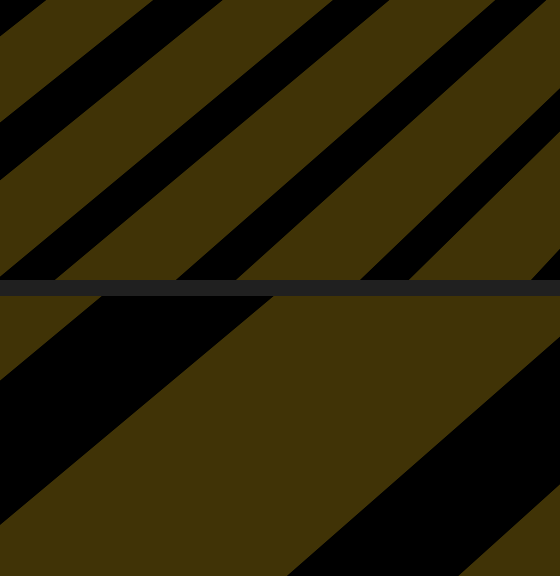
Top, the full canvas; bottom, a detail of the centre.
Write a Shadertoy shader that draws this pattern.

```glsl
// Signed distance to a band bounded by two slanted edges, negative inside.
// foot and head hold the left and right edge positions at y = 0 and y = 1.
float bandDistance(vec2 p, vec2 foot, vec2 head) {
    vec2 lean = head - foot;
    vec2 offset = (p.x - mix(foot, head, p.y)) / sqrt(1.0 + lean * lean);
    return max(-offset.x, offset.y);
}

void mainImage(out vec4 fragColor, in vec2 fragCoord) {
    vec2 p = fragCoord / iResolution.y;
    float pixel = 1.0 / iResolution.y;

    // Bands tighten and steepen to the right, with a slight alternating wobble
    float nearest = 1e3;
    for (int band = -1; band <= 4; band++) {
        float i = float(band);
        float wobble = (band & 1) == 0 ? 1.0 : -1.0;
        vec2 foot = vec2(-0.6953, -0.4444) + i * vec2(0.681, 0.6497)
                  - i * i * vec2(0.0078, 0.0044) + wobble * vec2(-0.0078, 0.0052);
        vec2 head = vec2(0.5522, 0.7956) + i * vec2(0.6521, 0.6128)
                  - i * i * vec2(0.0206, 0.0174) + wobble * vec2(-0.0052, 0.0);
        nearest = min(nearest, bandDistance(p, foot, head));
    }

    // Black bands over dark gold
    vec3 gold = vec3(0.25, 0.2, 0.025);
    fragColor = vec4(gold * smoothstep(-0.5 * pixel, 0.5 * pixel, nearest), 1.0);
}
```
